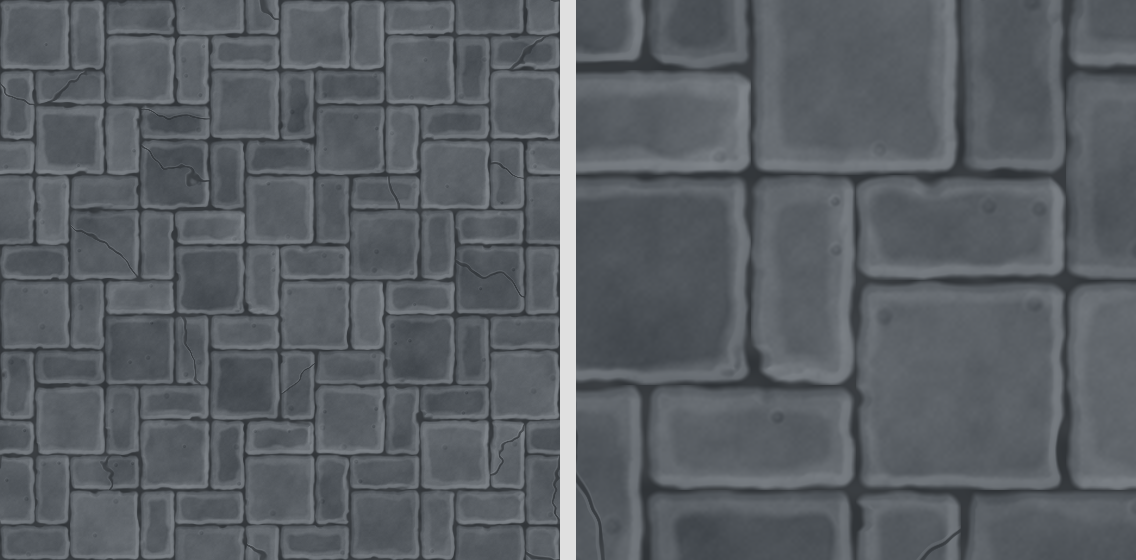
Left, the full canvas; right, a detail of the centre.
Give the GLSL for this texture, as a Shadertoy shader.

```glsl
// Worn slate paving: 2x2 squares with upright and flat 1x2 bricks on a 16-unit grid.

float hash(vec2 p) {
    vec3 q = fract(p.xyx * 0.1031);
    q += dot(q, q.yzx + 33.33);
    return fract((q.x + q.y) * q.z);
}

float noise(vec2 p) {
    vec2 i = floor(p), f = fract(p);
    f *= f * (3.0 - 2.0 * f);
    return mix(mix(hash(i), hash(i + vec2(1, 0)), f.x),
               mix(hash(i + vec2(0, 1)), hash(i + vec2(1, 1)), f.x), f.y);
}

float fbm(vec2 p) {
    float sum = 0.0, amp = 0.5;
    for (int i = 0; i < 4; i++) {
        sum += amp * noise(p);
        p = p * 2.03 + 17.0;
        amp *= 0.5;
    }
    return sum;
}

// Depth inside a rounded box, positive within
float boxDepth(vec2 p, vec2 halfSize, float radius) {
    vec2 d = abs(p) - halfSize + radius;
    return radius - length(max(d, 0.0)) - min(max(d.x, d.y), 0.0);
}

// Small round dents of varied size, at most one per half-unit cell
float dents(vec2 p) {
    vec2 cell = floor(p * 2.0);
    vec2 spot = 0.3 + 0.4 * vec2(hash(cell + 11.0), hash(cell + 47.0));
    float r = length(fract(p * 2.0) - spot);
    float size = 0.12 + 0.12 * hash(cell + 29.0);
    return step(0.89, hash(cell + 83.0)) * (1.0 - smoothstep(0.3 * size, size, r));
}

// Returns height, stone coverage and tone at p, with y pointing down
vec3 paving(vec2 p) {
    // The layout repeats along the lattice (3,1), (8,0): k names the square within it
    vec2 cell = floor(p);
    float k = mod(cell.x - 3.0 * cell.y, 8.0);
    bool upright = k == 2.0 || k == 7.0;
    bool lying = k == 3.0 || k == 4.0;
    vec2 size = vec2(upright ? 1.0 : 2.0, lying ? 1.0 : 2.0);
    vec2 corner = cell - vec2(k == 1.0 || k == 4.0 || k == 6.0, k >= 5.0);
    vec2 id = mod(corner, 16.0);
    vec2 local = p - corner - 0.5 * size;
    vec2 q = local + id * 5.0 + 9.0;

    // Rounded stone with chipped, wavy sides
    vec2 wobble = vec2(noise(q * 3.0), noise(q * 3.0 + 60.0)) - 0.5;
    wobble += 0.4 * (vec2(noise(q * 8.0), noise(q * 8.0 + 90.0)) - 0.5);
    vec2 bent = local + 0.06 * wobble;
    float inside = boxDepth(bent, 0.5 * size - 0.035, 0.13);
    inside -= 0.06 * smoothstep(0.75, 0.95, noise(q * 2.3 + 30.0));

    // Cracks run across some stones, from hairlines to open breaks
    float angle = 6.2832 * hash(id + 31.0);
    float line = dot(local, vec2(cos(angle), sin(angle))) + 0.4 * hash(id + 55.0) - 0.2;
    line = abs(line + 0.5 * (noise(q * 1.6) - 0.5) + 0.1 * (noise(q * 6.0) - 0.5));
    float width = 0.015 + 0.08 * noise(q * 1.5 + 40.0) * hash(id + 73.0);
    float crack = step(0.83, hash(id + 97.0)) * (1.0 - smoothstep(0.3 * width, width + 0.02, line));

    // Pale worn border around a darker, sunken middle with rounder corners
    float border = 0.11 + 0.1 * hash(id + 119.0) + 0.14 * (noise(q * 2.6 + 70.0) - 0.5);
    float middle = smoothstep(border - 0.05, border + 0.08, boxDepth(bent, 0.5 * size - 0.04, 0.34));
    float wear = 0.35 + 0.65 * hash(id + 141.0);

    float grain = fbm(q * 3.5);
    float height = smoothstep(-0.03, 0.11, inside) + 0.34 * grain
                 - 0.16 * wear * middle - 0.2 * dents(q) - 0.5 * crack;
    float cover = smoothstep(-0.04, 0.03, inside) * (1.0 - 0.75 * crack);
    float tone = 0.035 - 0.085 * wear * middle + 0.055 * (hash(id + 163.0) - 0.5)
               + 0.06 * (noise(q * 1.3 + 20.0) - 0.5) + 0.05 * (grain - 0.47)
               - 0.02 * dents(q) + 0.012 * (1.0 - smoothstep(0.0, 0.05, abs(inside - 0.07)));
    return vec3(height, cover, tone);
}

void mainImage(out vec4 fragColor, in vec2 fragCoord) {
    vec2 uv = fragCoord / iResolution.xy;
    vec2 p = 16.0 * vec2(uv.x, 1.0 - uv.y);

    // Relief lit from the lower right
    vec3 here = paving(p);
    vec2 slope = vec2(paving(p + vec2(0.03, 0)).x, paving(p + vec2(0, 0.03)).x) - here.x;
    float light = clamp(-0.17 * (slope.x + slope.y), -0.05, 0.045);

    vec3 stone = vec3(0.353, 0.373, 0.394) + here.z + light;
    vec3 joint = vec3(0.21, 0.225, 0.24) + 0.05 * (noise(p * 5.0) - 0.5);
    fragColor = vec4(mix(joint, stone, here.y), 1.0);
}
```
